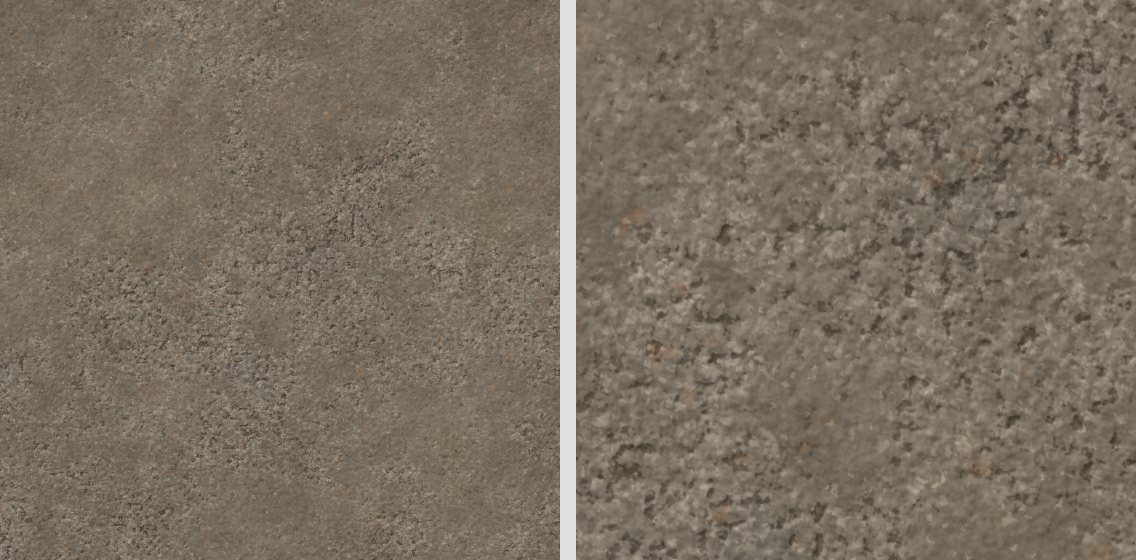
Left, the full canvas; right, a detail of the centre.
Reproduce this texture procedurally as a WebGL 2 fragment shader.

```glsl
#version 300 es
precision highp float;
// Weathered brown-grey stone ground: fine grain, pale crumbs, dark pits, rust flecks.

uniform vec2 u_resolution;
out vec4 fragColor;

const vec3 BASE_COLOR = vec3(0.456, 0.416, 0.361);
const vec3 TONE_TINT = vec3(1.0, 0.97, 0.92);    // colour of one unit of brightness
const vec3 WARM_SHIFT = vec3(0.014, 0.0, -0.022);
const vec3 RUST_COLOR = vec3(0.54, 0.40, 0.29);
const vec2 LIGHT_STEP = vec2(-0.0012, 0.0022);   // towards the light

const float PATCH_SCALE = 5.0;
const float MOTTLE_SCALE = 2.6;
const float BLOTCH_SCALE = 26.0;
const float GRAIN_SCALE = 130.0;
const float SPECKLE_SCALE = 210.0;
const float CRUMB_SCALE = 150.0;
const float RUST_SCALE = 62.0;

const float MOTTLE_GAIN = 0.12;
const float BLOTCH_GAIN = 0.09;
const float RELIEF_GAIN = 0.19;
const float SPECKLE_GAIN = 0.17;
const float CRUMB_GAIN = 0.09;
const float PIT_GAIN = 0.10;
const float RUST_SHARE = 0.03;

// Integer hash giving two values in 0..1
vec2 hash2(vec2 cell) {
    uvec2 q = uvec2(ivec2(cell) + 32768);
    uint n = q.x * 1597334677u ^ q.y * 3812015801u;
    n = (n ^ (n >> 15)) * 2246822519u;
    n = (n ^ (n >> 13)) * 3266489917u;
    n ^= n >> 16;
    return vec2(n & 65535u, n >> 16) / 65535.0;
}

float valueNoise(vec2 p) {
    vec2 i = floor(p), f = fract(p);
    f = f * f * (3.0 - 2.0 * f);
    float low = mix(hash2(i).x, hash2(i + vec2(1, 0)).x, f.x);
    float high = mix(hash2(i + vec2(0, 1)).x, hash2(i + vec2(1, 1)).x, f.x);
    return mix(low, high, f.y);
}

// Three rotated octaves, centred on 0.5
float layeredNoise(vec2 p) {
    const mat2 TURN = mat2(1.62, 1.22, -1.22, 1.62);
    float sum = 0.0, weight = 1.0, total = 0.0;
    for (int i = 0; i < 3; i++) {
        sum += weight * valueNoise(p);
        total += weight;
        weight *= 0.62;
        p = TURN * p + 17.3;
    }
    return sum / total;
}

// Cellular noise: distance to the nearest point, and that cell's random id
vec2 cellular(vec2 p) {
    vec2 home = floor(p);
    vec2 nearest = vec2(9.0, 0.0);
    for (int y = -1; y <= 1; y++) {
        for (int x = -1; x <= 1; x++) {
            vec2 cell = home + vec2(x, y);
            float d = length(cell + hash2(cell) - p);
            if (d < nearest.x) nearest = vec2(d, hash2(cell + 913.0).y);
        }
    }
    return nearest;
}

// Scattered ragged grains; share is the part of cells that hold one
float grains(vec2 p, float share, float radius) {
    vec2 warp = vec2(valueNoise(p * 1.9), valueNoise(p * 1.9 + 71.0)) - 0.5;
    vec2 c = cellular(p + 0.9 * warp);
    float present = 1.0 - smoothstep(share * 0.6, share, c.y);
    return present * (1.0 - smoothstep(radius * 0.25, radius, c.x));
}

void main() {
    vec2 p = gl_FragCoord.xy / min(u_resolution.x, u_resolution.y);

    // Broad areas: worn smooth or broken rough
    float broad = layeredNoise(p * PATCH_SCALE + 5.7);
    float blotch = layeredNoise(p * BLOTCH_SCALE + 31.0);
    float rough = smoothstep(0.30, 0.80, broad + 0.6 * (blotch - 0.5));
    float mottle = layeredNoise(p * MOTTLE_SCALE + 43.0);

    // Fine relief lit from above left, with a sandy speckle
    float height = layeredNoise(p * GRAIN_SCALE);
    float lit = height - layeredNoise((p + LIGHT_STEP) * GRAIN_SCALE);
    float speckle = layeredNoise(p * SPECKLE_SCALE + 211.0) - 0.5;
    float tone = MOTTLE_GAIN * (mottle - 0.5) + BLOTCH_GAIN * (blotch - 0.5);
    tone += mix(0.75, 1.3, rough) * (RELIEF_GAIN * lit + SPECKLE_GAIN * speckle);

    // Pale crumbs in two sizes
    float crumbs = 0.0;
    for (int i = 0; i < 2; i++) {
        float size = 1.0 + 0.6 * float(i);
        float share = mix(0.03, 0.24, rough);
        crumbs = max(crumbs, grains(p * CRUMB_SCALE * size + 57.0 * size, share, 0.7));
    }
    tone += CRUMB_GAIN * crumbs;

    // Dark pits where the relief drops low
    float pitLevel = mix(0.24, 0.37, rough);
    float pits = 1.0 - smoothstep(pitLevel - 0.08, pitLevel + 0.04, height);
    tone -= PIT_GAIN * pits * mix(0.6, 1.1, rough);

    // Colour: warm and cool drift, then sparse rust flecks
    float warmth = layeredNoise(p * 9.0 + 83.0) - 0.5 + 0.3 * (0.5 - rough);
    vec3 color = BASE_COLOR + tone * TONE_TINT + WARM_SHIFT * warmth;
    float rust = grains(p * RUST_SCALE + 129.0, RUST_SHARE, 0.55);
    color = mix(color, RUST_COLOR + tone * TONE_TINT, 0.4 * rust);

    fragColor = vec4(clamp(color, 0.0, 1.0), 1.0);
}
```
